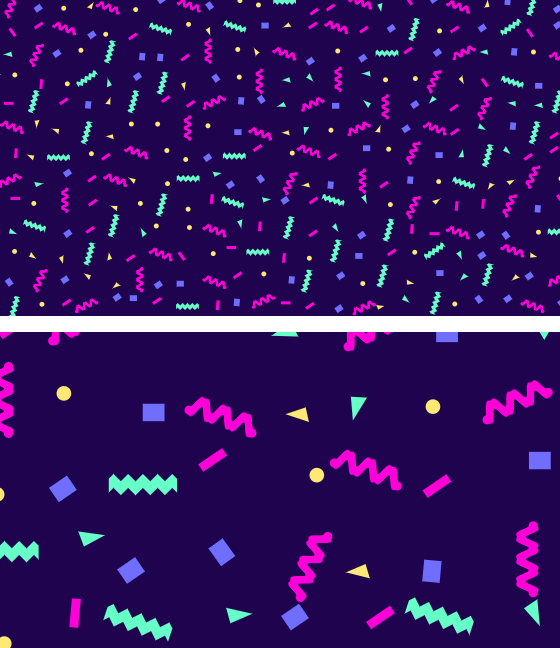
Top, the full canvas; bottom, a detail of the centre.
Give the GLSL for this pattern, as a WebGL 2 fragment shader.

```glsl
#version 300 es
precision highp float;
// Party confetti: squiggles, zigzags, bars, blocks, dots and triangles on deep violet.
// A jittered grid places one piece per cell; long ribbons take a sparse lattice of
// cells and small pieces fill the rest. Lengths are fractions of the canvas height.

uniform vec2 u_resolution;
out vec4 fragColor;

const float CELL = 0.0787;
const vec3 VIOLET = vec3(0.12, 0.01, 0.31);
const vec3 MAGENTA = vec3(1.0, 0.0, 0.85);
const vec3 MINT = vec3(0.40, 1.0, 0.78);
const vec3 YELLOW = vec3(1.0, 0.91, 0.45);
const vec3 BLUE = vec3(0.44, 0.43, 1.0);

float hash(vec2 p, float seed) {
    return fract(sin(dot(p, vec2(127.1, 311.7)) + seed * 74.7) * 43758.55);
}

vec2 rotate(vec2 p, float angle) {
    float c = cos(angle), s = sin(angle);
    return vec2(c * p.x + s * p.y, c * p.y - s * p.x);
}

// One main direction and three rarer ones, in radians
float pickAngle(float h, float mainAngle, vec3 rareAngles) {
    if (h < 0.46) return mainAngle;
    return h < 0.66 ? rareAngles.x : (h < 0.83 ? rareAngles.y : rareAngles.z);
}

// Signed distances, negative inside
float boxDistance(vec2 p, vec2 halfSize) {
    vec2 d = abs(p) - halfSize;
    return length(max(d, 0.0)) + min(max(d.x, d.y), 0.0);
}

float triangleDistance(vec2 p, float halfBase, float height, float skew) {
    vec2 leftNormal = normalize(vec2(-height, skew + halfBase));
    vec2 rightNormal = normalize(vec2(height, halfBase - skew));
    vec2 apex = vec2(skew, 0.5 * height);
    float sides = max(dot(p - apex, leftNormal), dot(p - apex, rightNormal));
    return max(sides, -0.5 * height - p.y);
}

float squiggleDistance(vec2 p, float period, float amplitude, float halfStroke) {
    float k = 6.2832 / period;
    float x = clamp(p.x, -1.5 * period, 1.5 * period);
    float slope = amplitude * k * sin(k * x);
    float across = (p.y - amplitude * cos(k * x)) / sqrt(1.0 + slope * slope);
    return length(vec2(p.x - x, across)) - halfStroke;
}

float zigzagDistance(vec2 p, float period, float halfLength, float halfStroke) {
    float wave = (abs(fract(p.x / period) - 0.5) - 0.25) * period;
    float across = abs(p.y - wave) * 0.7071 - halfStroke;
    return max(across, abs(p.x) - halfLength);
}

// Long ribbons: distance in w, colour in rgb
vec4 ribbon(vec2 p, float kind, float turn) {
    if (kind < 0.5) {
        vec2 q = rotate(p, pickAngle(turn, -0.35, vec3(1.57, 0.42, 1.15)));
        return vec4(MAGENTA, squiggleDistance(q, 0.0235, 0.0062, 0.0048));
    }
    vec2 q = rotate(p, pickAngle(turn, 1.3, vec3(0.0, -0.32, 0.6)));
    return vec4(MINT, zigzagDistance(q, 0.0155, 0.036, 0.0052));
}

// Small pieces: distance in w, colour in rgb
vec4 scrap(vec2 p, float kind, float turn) {
    vec2 q = rotate(p, pickAngle(turn, 0.6, vec3(-0.95, 0.0, 1.48)));
    vec2 spun = rotate(p, turn * 6.2832);
    if (kind < 0.25) return vec4(MAGENTA, boxDistance(q, vec2(0.0152, 0.0047)));
    if (kind < 0.47) return vec4(BLUE, boxDistance(q, vec2(0.0115, 0.0092)));
    if (kind < 0.69) return vec4(YELLOW, length(p) - 0.0077);
    if (kind < 0.86) return vec4(YELLOW, triangleDistance(spun, 0.013, 0.0135, 0.005));
    return vec4(MINT, triangleDistance(spun, 0.0085, 0.025, 0.005));
}

// The piece that belongs to one grid cell
vec4 piece(vec2 p, vec2 cell) {
    float slot = mod(cell.x + 2.0 * cell.y, 7.0);
    bool isLong = slot < 0.5 || abs(slot - 3.0) < 0.5;
    vec2 jitter = vec2(hash(cell, 1.0), hash(cell, 2.0)) - 0.5;
    vec2 center = (cell + 0.5 + jitter * (isLong ? 0.32 : 0.52)) * CELL;
    float kind = hash(cell, 3.0), turn = hash(cell, 4.0);
    if (isLong) return ribbon(p - center, kind, turn);
    return scrap(p - center, kind, turn);
}

void main() {
    vec2 p = gl_FragCoord.xy / u_resolution.y;
    float pixel = 1.0 / u_resolution.y;
    vec2 home = floor(p / CELL);
    vec3 color = VIOLET;

    // Pieces may reach into neighbouring cells
    for (int j = -1; j <= 1; j++) {
        for (int i = -1; i <= 1; i++) {
            vec4 shape = piece(p, home + vec2(float(i), float(j)));
            color = mix(color, shape.rgb, clamp(0.5 - shape.w / pixel, 0.0, 1.0));
        }
    }
    fragColor = vec4(color, 1.0);
}
```
